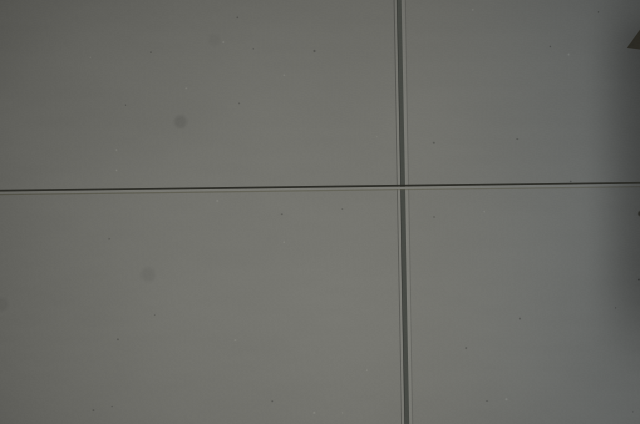
Write a Shadertoy shader that draws this texture.

```glsl
// Matte grey cladding: four large panels split by one upright and one level joint.
// Each joint is a stack of thin strips across a slightly tilted axis, laid over
// soft uneven light, faint smudges, scattered specks and fine grain.

float hash(vec2 p) {
    return fract(sin(dot(p, vec2(127.1, 311.7))) * 43758.5453);
}

float noise(vec2 p) {
    vec2 i = floor(p), f = fract(p);
    f = f * f * (3.0 - 2.0 * f);
    return mix(mix(hash(i), hash(i + vec2(1, 0)), f.x),
               mix(hash(i + vec2(0, 1)), hash(i + vec2(1, 1)), f.x), f.y);
}

// Share of a pixel around d that lies between lo and hi.
float strip(float d, float lo, float hi) {
    float px = 1.0 / iResolution.y;
    return clamp((min(d + 0.5 * px, hi) - max(d - 0.5 * px, lo)) / px, 0.0, 1.0);
}

float smudge(vec2 p, vec2 centre, float radius) {
    return 1.0 - smoothstep(0.4 * radius, radius, length(p - centre));
}

// Sparse dust: dark or pale dots, at most one per cell.
float specks(vec2 p) {
    vec2 cell = floor(p * 13.0);
    float seed = hash(cell + 3.7);
    vec2 spot = (cell + 0.15 + 0.7 * vec2(hash(cell + 11.0), hash(cell + 29.0))) / 13.0;
    float radius = mix(0.0008, 0.002, hash(cell + 47.0));
    float px = 1.0 / iResolution.y;
    float dot1 = 1.0 - smoothstep(radius - px, radius + px, length(p - spot));
    float tone = hash(cell + 61.0) > 0.4 ? -0.13 : 0.07;
    return step(0.8, seed) * dot1 * tone;
}

void mainImage(out vec4 fragColor, in vec2 fragCoord) {
    vec2 p = fragCoord / iResolution.xy * vec2(1.5, 1.0);
    float px = 1.0 / iResolution.y;

    // Light falls off from a point low and near the middle.
    vec2 away = p - vec2(0.78, 0.35);
    float light = 0.468 - 0.13 * dot(away, away);

    // Shadow creeping in from the right edge.
    float sideShade = smoothstep(1.36, 1.52, p.x);
    light -= 0.11 * sideShade * smoothstep(0.05, 0.4, p.y)
           * (1.0 - 0.55 * smoothstep(0.88, 1.0, p.y));

    // Surface wear.
    light += 0.010 * (noise(p * vec2(5.0, 7.0)) - 0.5);
    light += 0.005 * (noise(p * vec2(14.0, 45.0)) - 0.5);
    light -= 0.035 * smudge(p, vec2(0.423, 0.713), 0.021);
    light -= 0.022 * smudge(p, vec2(0.347, 0.352), 0.024);
    light -= 0.020 * smudge(p, vec2(0.004, 0.282), 0.022);
    light -= 0.012 * smudge(p, vec2(0.502, 0.905), 0.020);
    light += specks(p);

    // Warm grey, turning cooler toward the right.
    vec3 tint = mix(vec3(1.0, 1.0, 0.95), vec3(0.975, 1.0, 0.985),
                    smoothstep(0.9, 1.5, p.x));
    vec3 color = light * tint;

    // Upright joint: thin edge, pale lip, dark groove, pale lip, faint edge.
    float v = p.x - (0.9535 - 0.0175 * p.y);
    color *= 1.0 - 0.24 * strip(v, -0.0135, -0.0113);
    color *= 1.0 + 0.05 * strip(v, -0.0113, -0.0055);
    color = mix(color, vec3(0.275, 0.285, 0.265) * (0.85 + 0.35 * light),
                strip(v, -0.0055, 0.0055));
    color *= 1.0 - 0.28 * strip(v, -0.0060, -0.0042);
    color *= 1.0 + 0.06 * strip(v, 0.0055, 0.0120);
    color *= 1.0 - 0.13 * strip(v, 0.0130, 0.0150);

    // Level joint on top: dark gap, pale lip over the groove, olive shadow.
    float h = p.y - (0.550 + 0.0125 * p.x);
    vec3 lip = light * tint * 1.05;
    color = mix(color, lip, strip(h, -0.0075, -0.0018));
    color = mix(color, light * vec3(0.76, 0.75, 0.62),
                0.7 * strip(h, -0.0105, -0.0075) * (1.0 - 0.4 * p.x / 1.5));
    color = mix(color, vec3(0.15, 0.15, 0.13), 0.92 * strip(h, -0.0018, 0.0023));

    // Dark bracket corner and small fixing at the right edge.
    float reach = p.x - 1.469;
    float wedge = max((p.y - 0.887 - 1.39 * reach) * 0.584,
                      0.887 - 0.13 * reach - p.y);
    color = mix(color, vec3(0.17, 0.165, 0.14),
                1.0 - smoothstep(-0.7 * px, 0.7 * px, wedge));
    color = mix(color, vec3(0.15, 0.15, 0.13),
                0.9 * smudge(p, vec2(1.502, 0.496), 0.009));

    // Fine grain.
    color += 0.008 * (hash(floor(p * 340.0)) - 0.5);
    fragColor = vec4(color, 1.0);
}
```
